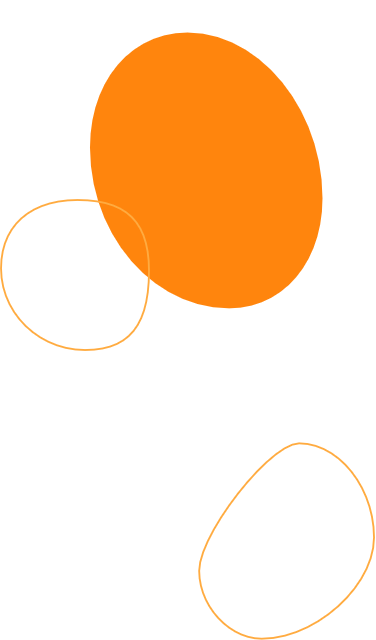
Reproduce this background procedurally as a Shadertoy shader.

```glsl
// A solid orange egg and two thin amber blob outlines on white.

#define PAPER vec3(1.0)
#define ORANGE vec3(1.0, 0.52, 0.05)
#define AMBER vec3(1.0, 0.67, 0.25)
#define LINE_WIDTH 0.0029
#define CURVE_STEPS 14

vec2 cubicBezier(vec2 a, vec2 b, vec2 c, vec2 d, float t) {
    float s = 1.0 - t;
    return s * s * s * a + 3.0 * s * t * (s * b + t * c) + t * t * t * d;
}

// Signed distance to a closed curve made of four rounded corners.
// box: left, bottom, right, top
// touch: where the curve meets the top (x), right (y), bottom (x), left (y)
// fullness: how far the curve reaches into each corner, clockwise from top right
float blobDistance(vec2 p, vec4 box, vec4 touch, vec4 fullness) {
    vec2 anchors[4] = vec2[4](vec2(touch.x, box.w), vec2(box.z, touch.y),
                              vec2(touch.z, box.y), vec2(box.x, touch.w));
    vec2 corners[4] = vec2[4](box.zw, box.zy, box.xy, box.xw);
    float nearest = 1e9;
    float side = 1.0;
    vec2 previous = anchors[0];

    for (int i = 0; i < 4; i++) {
        vec2 start = anchors[i];
        vec2 end = anchors[(i + 1) % 4];
        vec2 startHandle = mix(start, corners[i], fullness[i]);
        vec2 endHandle = mix(end, corners[i], fullness[i]);

        for (int j = 1; j <= CURVE_STEPS; j++) {
            float t = float(j) / float(CURVE_STEPS);
            vec2 next = cubicBezier(start, startHandle, endHandle, end, t);
            vec2 edge = next - previous;
            vec2 offset = p - previous;
            vec2 gap = offset - edge * clamp(dot(offset, edge) / dot(edge, edge), 0.0, 1.0);
            nearest = min(nearest, dot(gap, gap));

            // Each crossing of a horizontal ray flips inside and outside
            if ((previous.y > p.y) != (next.y > p.y)
                && offset.x < edge.x * offset.y / edge.y) side = -side;
            previous = next;
        }
    }
    return side * sqrt(nearest);
}

// Antialiased coverage of a signed distance
float coverage(float distanceToEdge) {
    return clamp(0.5 - distanceToEdge * iResolution.y, 0.0, 1.0);
}

float outline(float distanceToEdge) {
    return coverage(abs(distanceToEdge) - 0.5 * LINE_WIDTH);
}

void mainImage(out vec4 fragColor, in vec2 fragCoord) {
    // One unit is the canvas height
    vec2 p = fragCoord / iResolution.y;

    float egg = blobDistance(p, vec4(0.1406, 0.5182, 0.5039, 0.9492),
                                vec4(0.2930, 0.6901, 0.3581, 0.7695),
                                vec4(0.535, 0.58, 0.545, 0.58));
    float upperRing = blobDistance(p, vec4(0.0016, 0.4531, 0.2328, 0.6875),
                                      vec4(0.1211, 0.5768, 0.1328, 0.5807),
                                      vec4(0.69, 0.69, 0.55, 0.62));
    float lowerRing = blobDistance(p, vec4(0.3112, 0.0020, 0.5844, 0.3073),
                                      vec4(0.4674, 0.1602, 0.4089, 0.1081),
                                      vec4(0.53, 0.48, 0.52, 0.29));

    // Layers from back to front
    vec3 color = mix(PAPER, ORANGE, coverage(egg));
    color = mix(color, AMBER, max(outline(upperRing), outline(lowerRing)));
    fragColor = vec4(color, 1.0);
}
```
